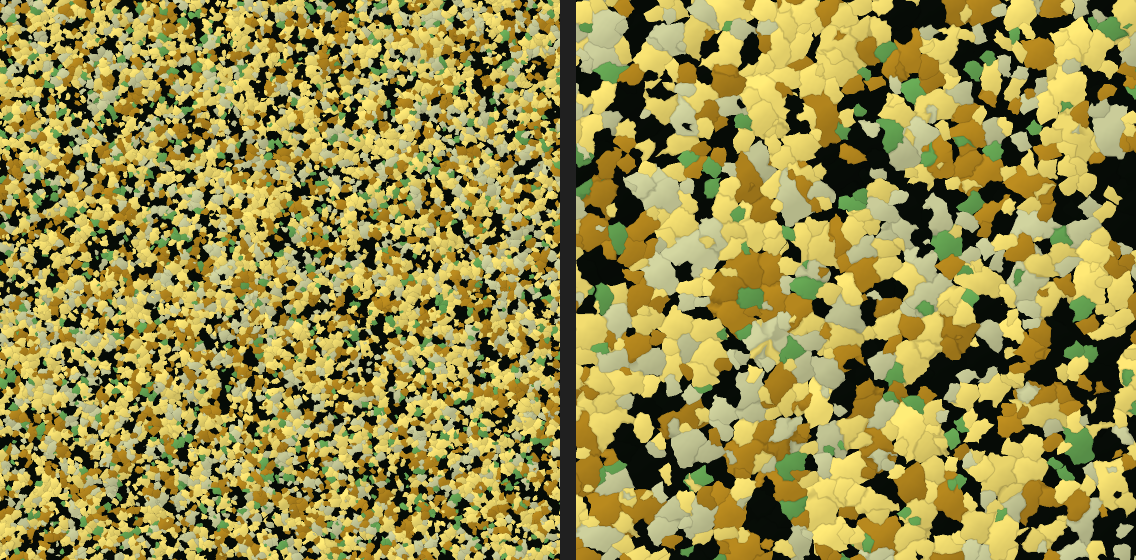
Left, the full canvas; right, a detail of the centre.
Reproduce this texture procedurally as a WebGL 1 fragment shader.

```glsl
precision highp float;
// Dense angular granules in yellow, ochre, grey and green over black gaps.
// Cellular noise: each chip has its own turned, stretched polygon metric and
// size, and ends at a set reach; 2x2 samples smooth the edges.

uniform vec2 u_resolution;

#define CHIPS_ACROSS 84.0
#define JITTER 0.95
#define SIZE_MIN 0.45
#define SIZE_MAX 1.45
#define GAP_REACH 0.84
#define STRETCH 0.45
#define FRAY 0.06
#define TONE_SPREAD 0.12
#define FACET_SHADE 0.12
#define SEAM_SHADE 0.16
#define SEAM_WIDTH 0.12

// Upper bounds of the cumulative share of each colour; yellow takes the rest.
const float BLACK_END = 0.13;
const float GREEN_END = 0.235;
const float GREY_END = 0.405;
const float OCHRE_END = 0.61;

const vec3 BLACK = vec3(0.025, 0.045, 0.025);
const vec3 GREEN = vec3(0.38, 0.62, 0.31);
const vec3 GREY = vec3(0.75, 0.76, 0.57);
const vec3 OCHRE = vec3(0.67, 0.50, 0.11);
const vec3 YELLOW = vec3(0.91, 0.83, 0.42);

vec4 hash4(vec2 cell) {
  vec4 h = fract(cell.xyxy * vec4(0.1031, 0.1030, 0.0973, 0.1099));
  h += dot(h, h.wzxy + 33.33);
  return fract((h.xxyz + h.yzzw) * h.zywx);
}

vec3 chipColor(float pick) {
  if (pick < BLACK_END) return BLACK;
  if (pick < GREEN_END) return GREEN;
  if (pick < GREY_END) return GREY;
  if (pick < OCHRE_END) return OCHRE;
  return YELLOW;
}

// Layered sines give chip borders small nicks and bends.
vec2 fray(vec2 p) {
  vec2 coarse = sin(p.yx * vec2(5.3, 4.7) + 1.9 * sin(p * vec2(2.1, 2.7)));
  vec2 fine = sin(p.yx * vec2(12.7, 11.3) + p * vec2(6.1, -7.3) + 2.0 * coarse);
  return FRAY * (coarse + 0.5 * fine);
}

// Distance measured by an uneven five-sided polygon.
float polygonDistance(vec2 q) {
  float d = max(dot(q, vec2(1.0, 0.25)), dot(q, vec2(-0.35, 0.95)));
  d = max(d, max(dot(q, vec2(-0.95, -0.3)), dot(q, vec2(0.15, -1.05))));
  return max(d, dot(q, vec2(0.65, 0.8)));
}

vec3 granules(vec2 p) {
  vec2 warped = p + fray(p);
  vec2 base = floor(warped - 0.5);
  float nearest = 9.0;
  float second = 9.0;
  float pick = 0.0;
  float tone = 0.0;
  vec2 local = vec2(0.0);

  // Find the two nearest chips.
  for (int j = -1; j <= 2; j++) {
    for (int i = -1; i <= 2; i++) {
      vec2 cell = base + vec2(float(i), float(j));
      vec4 place = hash4(cell + 17.0);
      vec4 shape = hash4(cell + 131.0);
      vec2 offset = warped - cell - 0.5 - JITTER * (place.xy - 0.5);

      float angle = 6.2832 * shape.x;
      float c = cos(angle);
      float s = sin(angle);
      float stretch = 1.0 + STRETCH * shape.y;
      vec2 q = vec2(c * offset.x - s * offset.y, s * offset.x + c * offset.y);
      q *= vec2(stretch, 1.0 / stretch);

      float size = mix(SIZE_MIN, SIZE_MAX, shape.z * shape.z);
      bool isGreen = place.z >= BLACK_END && place.z < GREEN_END;
      if (isGreen) size *= 0.78;
      float d = polygonDistance(q) / size;

      if (d < nearest) {
        second = nearest;
        nearest = d;
        pick = place.z;
        tone = place.w;
        local = offset;
      } else {
        second = min(second, d);
      }
    }
  }
  if (nearest > GAP_REACH) return BLACK;

  // Tone per chip, a soft tilt to the light and a thin shaded seam.
  float light = 1.0 + TONE_SPREAD * (tone - 0.5);
  light += FACET_SHADE * clamp(dot(local, vec2(-0.6, 0.8)), -0.5, 0.5);
  light -= SEAM_SHADE * (1.0 - smoothstep(0.0, SEAM_WIDTH, second - nearest));
  return chipColor(pick) * light;
}

void main() {
  float scale = CHIPS_ACROSS / min(u_resolution.x, u_resolution.y);
  vec3 color = vec3(0.0);
  for (int j = 0; j < 2; j++) {
    for (int i = 0; i < 2; i++) {
      vec2 shift = 0.5 * vec2(float(i), float(j)) - 0.25;
      color += granules((gl_FragCoord.xy + shift) * scale);
    }
  }
  gl_FragColor = vec4(color * 0.25, 1.0);
}
```
